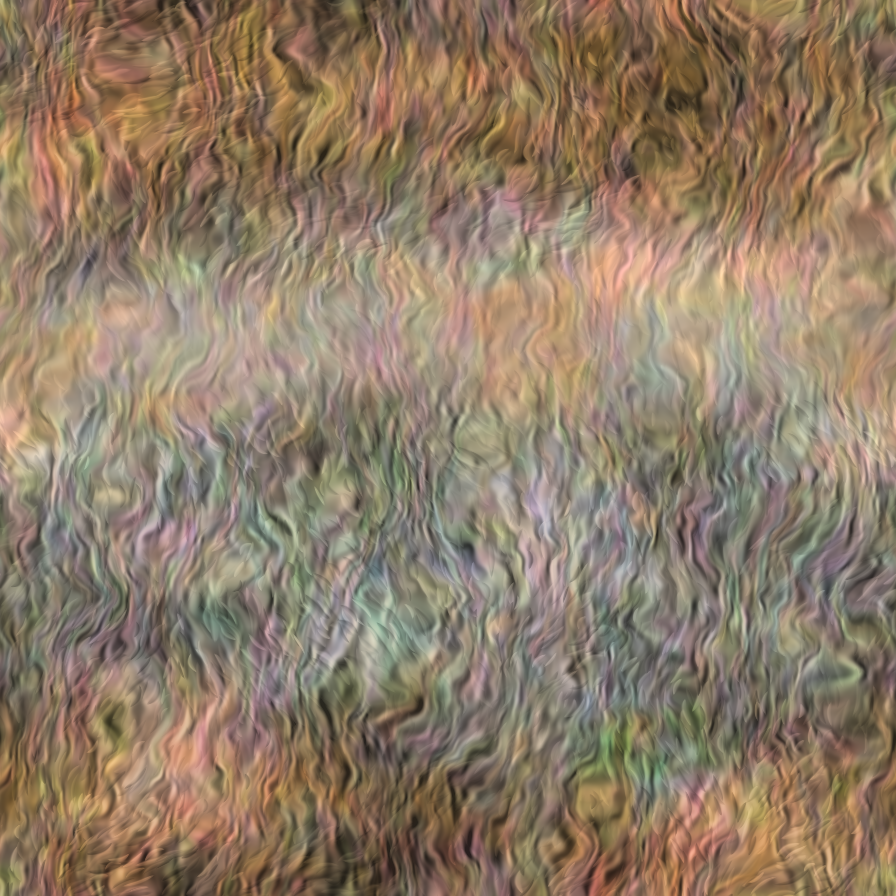
Give the GLSL for this texture, as a Shadertoy shader.

```glsl
const float TAU = 6.2831853;
const vec3 COOL_GREY = vec3(0.55, 0.525, 0.475);
const vec3 WARM_RUST = vec3(0.60, 0.455, 0.325);
const vec3 PALE_MIST = vec3(0.76, 0.685, 0.61);
const vec3 MOSS = vec3(0.46, 0.48, 0.31);
const vec3 PEACH = vec3(0.82, 0.64, 0.48);
const vec3 SLATE = vec3(0.45, 0.47, 0.475);
const float MIST_HEIGHT = 0.62;
const float WARM_HEIGHT = 0.93;
const float WARP = 0.050;
const float RELIEF = 1.25;
const float BLOTCH = 1.15;
const float CHROMA = 0.11;
const float BLADE_CELLS = 27.0;
const float BLADE_OPACITY = 0.60;
const int BLADE_LAYERS = 3;

vec3 hash3(vec2 cell, float seed) {
    vec3 h = fract((cell.xyx + seed * 17.3) * vec3(0.1031, 0.1030, 0.0973));
    h += dot(h, h.yxz + 33.33);
    return fract((h.xxy + h.yzz) * h.zyx);
}

// Value noise that wraps on the unit square; freq holds whole numbers
vec3 noise3(vec2 p, vec2 freq, float seed) {
    vec2 q = p * freq, cell = floor(q), f = q - cell;
    f = f * f * (3.0 - 2.0 * f);
    vec2 lo = mod(cell, freq), hi = mod(cell + 1.0, freq);
    vec3 bottom = mix(hash3(lo, seed), hash3(vec2(hi.x, lo.y), seed), f.x);
    vec3 top = mix(hash3(vec2(lo.x, hi.y), seed), hash3(hi, seed), f.x);
    return mix(bottom, top, f.y);
}

// Fractal sum, centred on zero
vec3 fbm3(vec2 p, vec2 freq, float seed) {
    vec3 sum = vec3(0.0);
    float amp = 0.5;
    for (int i = 0; i < 4; i++) {
        sum += amp * (noise3(p, freq, seed + float(i)) - 0.5);
        freq *= 2.0;
        amp *= 0.5;
    }
    return sum;
}

float fibres(vec2 p) {
    return 0.55 * noise3(p, vec2(88.0, 31.0), 31.0).x
         + 0.45 * noise3(p, vec2(157.0, 61.0), 32.0).x;
}

// Tapered grass blades, lit on one flank; x is the shade, y the coverage
vec2 blades(vec2 p, float cells, float seed) {
    vec2 result = vec2(0.0);
    vec2 home = floor(p * cells);
    for (int j = -1; j <= 1; j++)
    for (int i = -1; i <= 1; i++) {
        vec2 cell = home + vec2(i, j);
        vec2 id = mod(cell, cells);
        vec3 place = hash3(id, seed), form = hash3(id, seed + 9.0);
        float lean = noise3(cell / cells, vec2(8.0), 50.0).x - 0.5;
        float angle = 0.205 * TAU + 2.2 * lean + 0.6 * (place.z - 0.5);
        vec2 along = vec2(cos(angle), sin(angle));
        vec2 d = p * cells - cell - place.xy;
        float u = dot(d, along) / mix(0.45, 0.95, form.x);
        float v = dot(d, vec2(-along.y, along.x));
        v += (form.y - 0.5) * 0.45 * u * u;
        float width = mix(0.13, 0.27, place.x) * max(1.0 - u * u, 0.0);
        float body = 1.0 - smoothstep(0.25, 1.0, abs(v) / (width + 0.001));
        body *= smoothstep(0.0, 0.10, width);
        float shade = mix(-0.60, 0.65, form.z) + 0.40 * clamp(v / 0.12, -1.0, 1.0);
        result = mix(result, vec2(shade, 1.0), body);
    }
    return result;
}

void mainImage(out vec4 fragColor, in vec2 fragCoord) {
    vec2 p = fragCoord / iResolution.xy;

    // Broad weather of the field: drifting bands, blotches and patches
    vec3 drift = fbm3(p, vec2(3.0, 4.0), 1.0);
    vec3 blotch = fbm3(p + 0.03 * drift.xy, vec2(5.0, 10.0), 7.0);
    vec3 patches = fbm3(p, vec2(4.0, 6.0), 13.0);
    float y = p.y + 0.12 * drift.x;
    float mist = exp(5.0 * (cos(TAU * (y - MIST_HEIGHT)) - 1.0));
    float warm = 0.5 + 0.5 * cos(TAU * (y - WARM_HEIGHT)) + 1.3 * drift.y;
    warm = smoothstep(0.20, 0.85, warm);
    float rough = 1.0 - 0.70 * mist;

    // Ground colour
    vec3 color = mix(COOL_GREY, WARM_RUST, warm);
    color = mix(color, SLATE, 0.6 * smoothstep(0.06, 0.24, patches.x) * (1.0 - 0.5 * warm));
    color = mix(color, MOSS, 0.65 * smoothstep(0.12, 0.26, patches.y));
    color = mix(color, PALE_MIST, 0.9 * mist);
    color = mix(color, PEACH, 0.75 * mist * smoothstep(0.02, 0.22, blotch.y));

    // Curling fibres lit from the upper left
    vec2 bend = fbm3(p, vec2(10.0, 9.0), 20.0).xy;
    vec2 w = p + WARP * bend * vec2(2.0, 1.2);
    vec2 toLight = vec2(-0.0034, 0.0026);
    float height = fibres(w);
    float relief = height - fibres(w + toLight);
    float tone = 0.96 + BLOTCH * blotch.x * rough - 0.05 * (1.0 - mist);
    tone += rough * (RELIEF * relief + 0.50 * (height - 0.5));

    // Blades between the fibres, finer in each layer
    float clumps = smoothstep(-0.2, 0.12, blotch.z);
    float ground = 0.96 + 0.7 * BLOTCH * blotch.x * rough;
    for (int k = 0; k < BLADE_LAYERS; k++) {
        float cells = BLADE_CELLS + 12.0 * float(k);
        vec2 blade = blades(p + 0.020 * bend, cells, 60.0 + 20.0 * float(k));
        float cover = BLADE_OPACITY * blade.y * rough * mix(0.4, 1.0, clumps);
        float lit = ground + 0.62 * blade.x + 0.5 * RELIEF * relief;
        tone = mix(tone, lit, cover);
    }

    // Streaks of stray colour
    vec3 tint = noise3(w, vec2(31.0, 17.0), 40.0) + noise3(w, vec2(83.0, 37.0), 41.0) - 1.0;
    color += CHROMA * (tint - dot(tint, vec3(0.3333))) * vec3(0.9, 0.7, 0.9);
    color *= max(tone, 0.28);
    color = mix(color, PALE_MIST, 0.3 * smoothstep(1.2, 1.65, tone));
    fragColor = vec4(clamp(color, 0.0, 1.0), 1.0);
}
```
